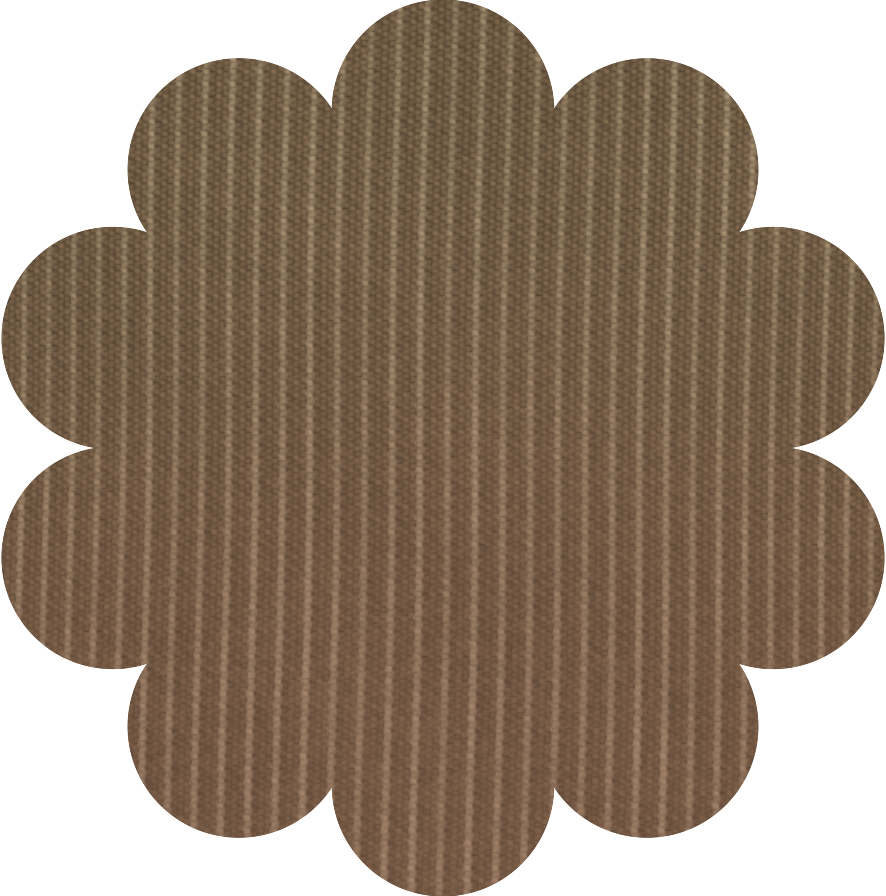
Reproduce this texture procedurally as a Shadertoy shader.

```glsl
// Brown pinstriped woven cloth cut into a ten-petal scalloped rosette on white.
#define PETALS 10
#define RING 0.3763       // distance of petal centres from the middle
#define PETAL_R 0.1243    // petal radius
#define STRIPES 32.2      // stripes per canvas height, at the middle
#define ROWS 144.0        // woven rows per canvas height
#define TILT 0.0156       // sideways lean of the stripes
#define GROUND vec3(0.435, 0.343, 0.263)
#define STRIPE vec3(0.555, 0.462, 0.372)
#define WEAVE 0.10        // relief of the threads
#define GRAIN 0.07        // fine irregularity

const float TAU = 6.2831853;

float hash(vec2 p) {
    vec3 q = fract(vec3(p.xyx) * 0.1031);
    q += dot(q, q.yzx + 33.33);
    return fract((q.x + q.y) * q.z);
}

// Distance to the nearest scattered point.
float cellular(vec2 p) {
    vec2 cell = floor(p), f = fract(p);
    float nearest = 2.0;
    for (int y = -1; y <= 1; y++)
    for (int x = -1; x <= 1; x++) {
        vec2 o = vec2(x, y), id = cell + o;
        vec2 jitter = vec2(hash(id), hash(id + 57.3));
        nearest = min(nearest, length(o + jitter - f));
    }
    return nearest;
}

// Broad uneven tone from layered sines, about -1 to 1.
float mottle(vec2 p) {
    float sum = 0.0, amp = 0.5;
    for (int i = 0; i < 4; i++) {
        sum += amp * sin(p.x + 1.7 * sin(p.y * 0.8)) * cos(p.y + sin(p.x * 0.6));
        p = mat2(1.5, 1.1, -1.1, 1.5) * p + 2.3;
        amp *= 0.6;
    }
    return sum;
}

// Union of a ring of discs and a filled middle.
float rosette(vec2 p) {
    float d = length(p) - RING * 0.94;
    for (int i = 0; i < PETALS; i++) {
        float a = TAU * (float(i) / float(PETALS) + 0.25);
        float s = sin(a);
        vec2 centre = RING * vec2(1.03 * cos(a), s + 0.06 * s * (1.0 - s * s));
        d = min(d, length(p - centre) - PETAL_R);
    }
    return d;
}

vec3 cloth(vec2 p) {
    // Stripes crowd a little towards both sides.
    float x = p.x - TILT * p.y - 0.005;
    float phase = STRIPES * (x + 0.2 * x * x * x) + 0.05 * sin(p.y * 9.0 + p.x * 4.0);
    float upper = smoothstep(-0.35, 0.4, p.y + 0.15 * abs(p.x));

    // Staggered pebbles: four thread columns to each stripe.
    vec2 w = vec2(phase * 4.0 + 0.5, p.y * ROWS);
    w.y += 0.5 * mod(floor(w.x), 2.0);
    float pebble = 1.0 - smoothstep(0.12, 0.62, length(fract(w) - 0.5));
    float twill = sin(TAU * (phase * 2.0 + p.y * ROWS * 0.5));
    float thread = hash(floor(w) + 200.0) - 0.5;

    // Pale stripe with edges notched by the rows, and a dim right flank.
    float wobble = 0.025 * sin(TAU * p.y * ROWS * 0.5) + 0.02 * thread;
    float across = fract(phase + wobble + 0.5) - 0.5;
    float pale = 1.0 - smoothstep(0.08, 0.20, abs(across));
    float flank = smoothstep(0.14, 0.22, across) * (1.0 - smoothstep(0.24, 0.40, across));
    float strength = 0.85 + 0.25 * (hash(vec2(floor(phase + 0.5), 71.0)) - 0.5);
    strength += 0.14 * mottle(p * 14.0 + 5.0);
    vec3 col = mix(GROUND, STRIPE, pale * strength);

    // Thread relief is deeper in the upper cloth.
    float relief = mix(0.6, 1.25, upper);
    float light = 1.0 + WEAVE * relief * (1.7 * (pebble - 0.42) + 0.45 * twill);
    light += 0.09 * thread - 0.06 * flank;
    light += GRAIN * (0.45 - cellular(p * 210.0)) + 0.035 * mottle(p * 7.0);
    col *= light;

    // Olive above, redder below.
    col *= mix(vec3(1.03, 0.99, 0.99), vec3(0.98, 1.015, 0.98), upper);
    return col;
}

void mainImage(out vec4 fragColor, in vec2 fragCoord) {
    vec2 p = (fragCoord - 0.5 * iResolution.xy) / iResolution.y;
    float px = 1.0 / iResolution.y;
    float inside = 1.0 - smoothstep(-0.5 * px, 0.5 * px, rosette(p));
    fragColor = vec4(mix(vec3(1.0), cloth(p), inside), 1.0);
}
```
